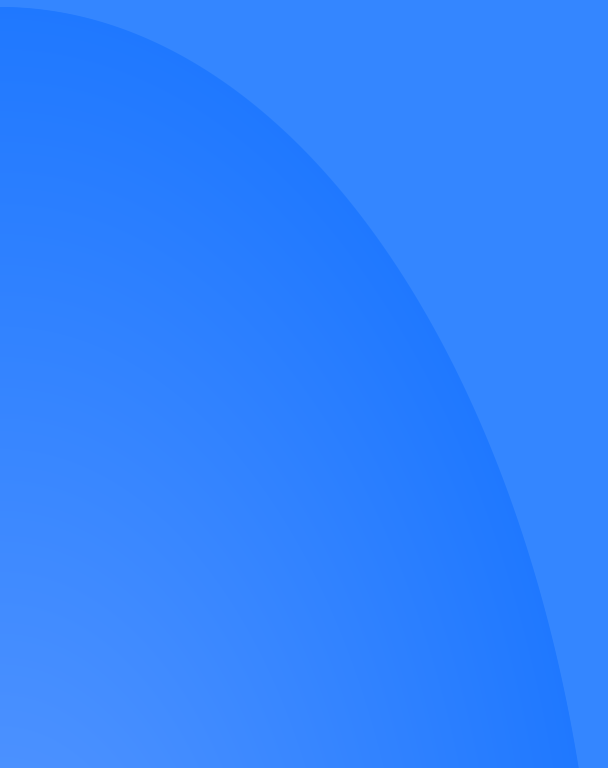
This background is drawn by a WebGL 2 fragment shader. Its source:

```glsl
#version 300 es
precision highp float;
// A large blue ellipse rises from below the lower left corner over a flat
// blue field. Its elliptical radius drives both the clean outer edge and
// a radial gradient from a pale core to a saturated rim.

uniform vec2 u_resolution;
out vec4 fragColor;

// Radius scaled so that 1.0 lies on the rim of the ellipse.
float ellipseRadius(vec2 p, vec2 center, vec2 semiAxes) {
    return length((p - center) / semiAxes);
}

void main() {
    vec2 uv = gl_FragCoord.xy / u_resolution;
    float radius = ellipseRadius(uv, vec2(0.0, -0.366), vec2(0.9885, 1.357));

    // Pale core fading evenly to the deep rim
    vec3 core = vec3(0.357, 0.604, 1.0);
    vec3 rim = vec3(0.122, 0.471, 1.0);
    vec3 disc = mix(core, rim, clamp(radius, 0.0, 1.0));

    // Flat field outside, joined by a one-pixel smooth edge
    vec3 field = vec3(0.204, 0.525, 1.0);
    float edge = max(fwidth(radius), 1e-5);
    float outside = smoothstep(-0.5, 0.5, (radius - 1.0) / edge);

    fragColor = vec4(mix(disc, field, outside), 1.0);
}
```
